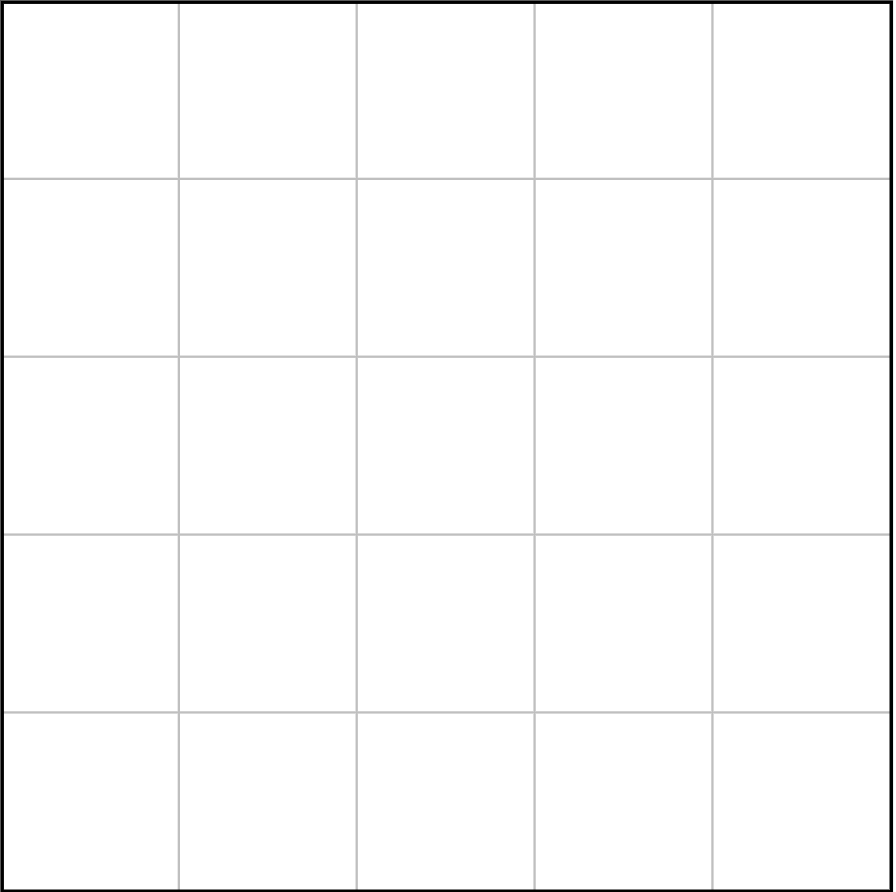
Reproduce this pattern procedurally as a Shadertoy shader.

```glsl
#define CELLS 5.0
#define PITCH 0.1994
#define GRID_START 0.0011
#define LINE_WIDTH 0.0026
#define FRAME_CENTER 0.5008
#define FRAME_HALF 0.4984
#define FRAME_WIDTH 0.0040
#define PAPER vec3(1.0)
#define LINE_GRAY vec3(0.75)
#define FRAME_BLACK vec3(0.0)

// Share of a pixel covered by a stroke whose centre lies at distance d
float strokeCoverage(float d, float width, float pixel) {
    float nearEdge = max(d - 0.5 * pixel, -0.5 * width);
    float farEdge = min(d + 0.5 * pixel, 0.5 * width);
    return clamp((farEdge - nearEdge) / pixel, 0.0, 1.0);
}

// Distance to the closest inner grid line on each axis
vec2 gridDistance(vec2 p) {
    vec2 q = (p - GRID_START) / PITCH;
    vec2 index = clamp(round(q), 1.0, CELLS - 1.0);
    return abs(q - index) * PITCH;
}

// Signed distance to the square frame
float frameDistance(vec2 p) {
    vec2 d = abs(p - FRAME_CENTER) - FRAME_HALF;
    return max(d.x, d.y);
}

void mainImage(out vec4 fragColor, in vec2 fragCoord) {
    // Height units, measured from the upper left corner
    float pixel = 1.0 / iResolution.y;
    vec2 p = vec2(fragCoord.x, iResolution.y - fragCoord.y) * pixel;

    // Thin inner lines, kept inside the frame
    vec2 d = gridDistance(p);
    float grid = max(strokeCoverage(d.x, LINE_WIDTH, pixel),
                     strokeCoverage(d.y, LINE_WIDTH, pixel));
    float edge = frameDistance(p);
    grid *= step(edge, 0.0);

    // Heavier frame on top
    float frame = strokeCoverage(abs(edge), FRAME_WIDTH, pixel);
    vec3 color = mix(PAPER, LINE_GRAY, grid);
    color = mix(color, FRAME_BLACK, frame);
    fragColor = vec4(color, 1.0);
}
```
